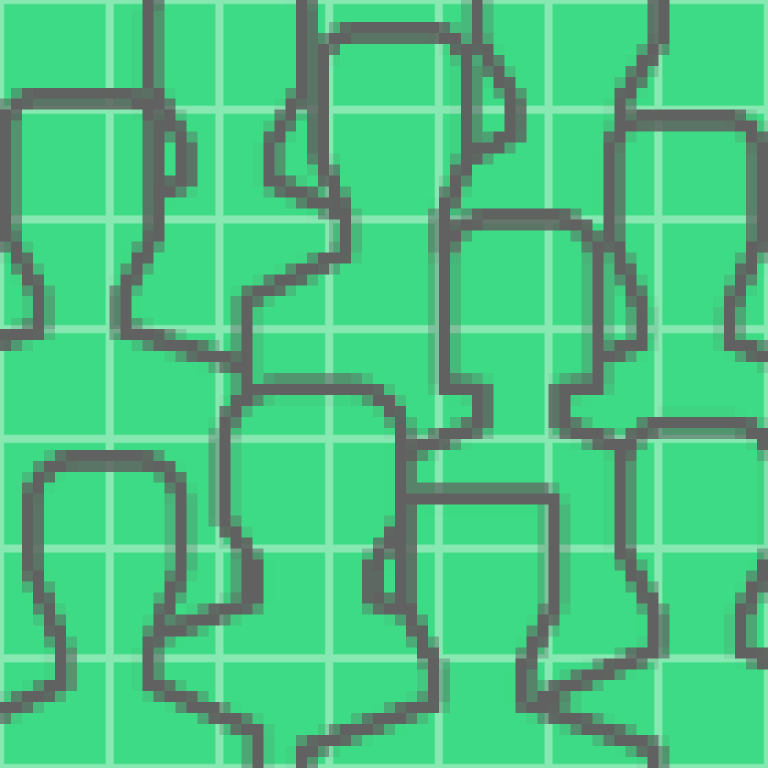
A Shadertoy shader for this pattern:

```glsl
const vec3 GREEN = vec3(0.24, 0.86, 0.52);
const vec3 PALE_GREEN = vec3(0.53, 0.91, 0.70);
const vec3 GREY = vec3(0.375, 0.38, 0.375);

const float GRID_CELLS = 7.0;
const float GRID_LINE_WIDTH = 0.0105;
const float MOSAIC_CELLS = 70.0;

// Lengths below are in mosaic cells
const float STROKE_HALF_WIDTH = 0.85;
const float NECK_HALF_LENGTH = 1.6;
const float SHOULDER_DROP = 4.3;
const int BUST_COUNT = 10;

// Back to front: centre x, crown y, jaw y, neck y
const vec4 PLACES[BUST_COUNT] = vec4[BUST_COUNT](
    vec4(20.8, 72.7, 62.3, 55.1),
    vec4(51.8, 74.0, 66.4, 59.3),
    vec4(7.4, 61.1, 48.6, 41.6),
    vec4(35.9, 67.1, 55.9, 48.6),
    vec4(62.5, 59.1, 48.1, 40.4),
    vec4(47.5, 50.1, 34.9, 32.9),
    vec4(28.6, 34.7, 22.6, 16.9),
    vec4(63.7, 31.3, 19.9, 12.4),
    vec4(9.7, 28.1, 18.1, 9.2),
    vec4(43.7, 24.8, 14.9, 7.6));

// Half widths of head, neck and shoulders, then crown radius
const vec4 SHAPES[BUST_COUNT] = vec4[BUST_COUNT](
    vec4(7.1, 3.9, 13.7, 4.0),
    vec4(8.3, 4.9, 13.7, 4.0),
    vec4(6.7, 3.8, 18.0, 2.5),
    vec4(6.8, 4.4, 13.5, 3.5),
    vec4(6.7, 4.1, 15.0, 3.0),
    vec4(7.0, 3.6, 15.5, 4.0),
    vec4(8.2, 5.4, 17.3, 5.0),
    vec4(7.0, 3.9, 14.1, 4.0),
    vec4(6.8, 4.0, 13.7, 4.0),
    vec4(6.8, 4.1, 16.0, 1.0));

float segmentDistance(vec2 p, vec2 a, vec2 b) {
    vec2 ab = b - a;
    return length(p - a - ab * clamp(dot(p - a, ab) / dot(ab, ab), 0.0, 1.0));
}

// Signed distance to an endless column with a rounded top
float columnDistance(vec2 p, float halfWidth, float top, float radius) {
    vec2 q = vec2(p.x - halfWidth, p.y - top) + radius;
    return length(max(q, 0.0)) + min(max(q.x, q.y), 0.0) - radius;
}

// Signed distance to a mirrored head, neck and shoulders
float bustDistance(vec2 p, vec4 place, vec4 shape) {
    p.x = abs(p.x - place.x);
    float neckTop = place.w + NECK_HALF_LENGTH;
    float neckBase = place.w - NECK_HALF_LENGTH;
    float armTop = neckBase - SHOULDER_DROP;
    vec2 jaw = vec2(shape.x, place.z);
    vec2 upperNeck = vec2(shape.y, neckTop);
    vec2 lowerNeck = vec2(shape.y, neckBase);
    vec2 shoulder = vec2(shape.z, armTop);

    float edge = segmentDistance(p, jaw, upperNeck);
    edge = min(edge, segmentDistance(p, upperNeck, lowerNeck));
    edge = min(edge, segmentDistance(p, lowerNeck, shoulder));
    edge = min(edge, segmentDistance(p, shoulder, vec2(shape.z, armTop - MOSAIC_CELLS)));

    float side;
    if (p.y > place.z) {
        side = columnDistance(p, shape.x, place.y, shape.w);
        edge = min(edge, abs(side));
    } else {
        float width = mix(shape.x, shape.y, clamp((place.z - p.y) / (place.z - neckTop), 0.0, 1.0));
        width += (shape.z - shape.y) * clamp((neckBase - p.y) / SHOULDER_DROP, 0.0, 1.0);
        side = p.x - width;
    }
    return side < 0.0 ? -edge : edge;
}

// Each nearer bust hides the outlines behind it
float crowdInk(vec2 p) {
    float ink = 0.0;
    for (int i = 0; i < BUST_COUNT; i++) {
        float d = bustDistance(p, PLACES[i], SHAPES[i]);
        float stroke = 1.0 - smoothstep(-0.5, 0.5, abs(d) - STROKE_HALF_WIDTH);
        ink = max(d < 0.0 ? 0.0 : ink, stroke);
    }
    return ink;
}

float gridLines(vec2 uv, float blur) {
    vec2 d = abs(fract(uv * GRID_CELLS + 0.5) - 0.5) / GRID_CELLS;
    return 1.0 - smoothstep(-blur, blur, min(d.x, d.y) - 0.5 * GRID_LINE_WIDTH);
}

void mainImage(out vec4 fragColor, in vec2 fragCoord) {
    vec2 uv = fragCoord / iResolution.y;
    float pixel = 1.0 / iResolution.y;

    // Four samples soften the mosaic steps
    float ink = 0.0;
    for (int i = 0; i < 4; i++) {
        vec2 offset = (vec2(i % 2, i / 2) - 0.5) * 0.5 * pixel;
        ink += 0.25 * crowdInk(floor((uv + offset) * MOSAIC_CELLS) + 0.5);
    }

    vec3 color = mix(GREEN, PALE_GREEN, gridLines(uv, pixel));
    fragColor = vec4(mix(color, GREY, ink), 1.0);
}
```
